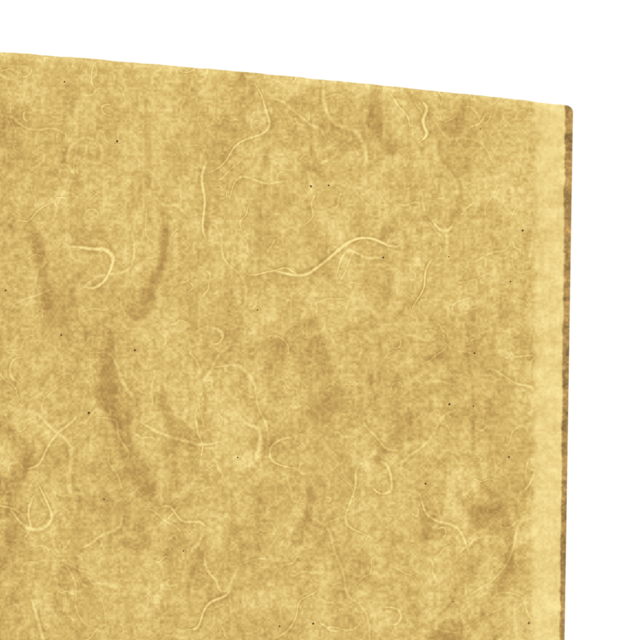
Reproduce this texture procedurally as a WebGL 2 fragment shader.

```glsl
#version 300 es
precision highp float;
// Corner of a matted yellow fibre wool board with a pale cut side, on white.
#define LUMP_SCALE vec2(25.0, 17.0)
#define LUMP_CONTRAST 0.80
#define GRAIN_CONTRAST 0.50
#define FIBRE_GAIN 0.56
#define SHADOW_GAIN 0.24
#define SPECK_CELLS 26.0
#define SHADE_COLOR vec3(0.690, 0.550, 0.305)
#define MID_COLOR vec3(0.845, 0.722, 0.422)
#define LIGHT_COLOR vec3(0.975, 0.895, 0.610)
#define BACKING_COLOR vec3(0.70, 0.56, 0.33)

uniform vec2 u_resolution;
out vec4 outColor;

float hash(vec2 p) {
  return fract(sin(dot(p, vec2(127.1, 311.7))) * 43758.5453);
}

float noise(vec2 p) {
  vec2 i = floor(p), f = fract(p);
  f = f * f * (3.0 - 2.0 * f);
  return mix(mix(hash(i), hash(i + vec2(1, 0)), f.x),
             mix(hash(i + vec2(0, 1)), hash(i + vec2(1, 1)), f.x), f.y);
}

float fbm(vec2 p) {
  float sum = 0.0, amp = 0.5;
  for (int i = 0; i < 4; i++) {
    sum += amp * noise(p);
    p = mat2(0.8, 0.6, -0.6, 0.8) * p * 2.05 + 7.3;
    amp *= 0.5;
  }
  return sum;
}

// Height of the felted surface
float relief(vec2 p) {
  vec2 warp = vec2(noise(p * 15.0), noise(p * 15.0 + 31.0)) - 0.5;
  return fbm((p + warp * 0.05) * LUMP_SCALE);
}

// Scattered curved strands: x = lit strand, y = soft shadow beside it
vec2 fibres(vec2 p, float cells, float width, float density, float seed) {
  vec2 warp = vec2(noise(p * 21.0 + seed), noise(p * 21.0 - seed)) - 0.5;
  vec2 g = (p + warp * 0.022) * cells, id = floor(g), result = vec2(0);
  float aa = 0.9 * cells / u_resolution.y;
  for (int j = -1; j <= 1; j++)
  for (int i = -1; i <= 1; i++) {
    vec2 cell = id + vec2(i, j), key = cell + seed;
    if (hash(key + 3.7) > density) continue;
    vec2 center = cell + 0.25 + 0.5 * vec2(hash(key), hash(key + 11.3));
    float angle = 6.2832 * hash(key + 23.9), c = cos(angle), s = sin(angle);
    vec2 q = mat2(c, -s, s, c) * (g - center);
    float bend = hash(key + 41.1) - 0.5, along, d;
    if (hash(key + 57.7) < 0.65) {
      // open wavy strand
      float x = q.x / mix(0.3, 0.72, hash(key + 61.3));
      float phase = 6.2832 * bend;
      float y = bend * 0.7 * (x * x - 0.4) + 0.05 * sin(5.0 * x + phase);
      float slope = 1.4 * bend * x + 0.25 * cos(5.0 * x + phase);
      along = abs(x);
      d = (q.y - y) * inversesqrt(1.0 + slope * slope);
    } else {
      // curled strand, part of a spiral
      float turn = atan(q.y, q.x);
      float radius = mix(0.12, 0.34, hash(key + 71.9)) * (1.0 + 0.16 * turn);
      along = abs(turn) / mix(1.1, 3.0, hash(key + 83.1));
      d = length(q * vec2(1.0, 1.25)) - radius;
    }
    float taper = 1.0 - smoothstep(0.55, 1.0, along);
    float w = width * cells * mix(0.5, 1.3, hash(key + 91.7)) * (0.4 + 0.6 * taper);
    float power = taper * mix(0.25, 1.0, pow(hash(key + 97.3), 1.6));
    float strand = 1.0 - smoothstep(w * 0.5 - aa, w * 1.3 + aa, abs(d));
    float shadow = exp(-pow((abs(d) - w * 1.4) / (w * 2.0), 2.0));
    result = max(result, power * vec2(strand, shadow));
  }
  return result;
}

// Sparse tiny dark dots
float specks(vec2 p) {
  vec2 g = p * SPECK_CELLS, id = floor(g);
  vec2 center = 0.2 + 0.6 * vec2(hash(id + 5.1), hash(id + 8.9));
  float radius = mix(0.012, 0.045, hash(id + 2.3)), aa = SPECK_CELLS / u_resolution.y;
  float spot = 1.0 - smoothstep(radius - aa, radius + aa, length(fract(g) - center));
  return spot * step(hash(id + 17.7), 0.04);
}

void main() {
  vec2 p = gl_FragCoord.xy / u_resolution;
  float px = 1.0 / u_resolution.y;

  // Board outline with a rounded corner
  float top = 0.919 - 0.075 * p.x - 0.022 * p.x * p.x + 0.0012 * (noise(p.xx * 45.0) - 0.5);
  float right = 0.882 + 0.016 * p.y;
  vec2 edge = vec2(p.x - right, p.y - top) + 0.010;
  float outline = length(max(edge, 0.0)) + min(max(edge.x, edge.y), 0.0) - 0.010;
  float board = 1.0 - smoothstep(-px, px, outline);

  // Side bands
  float rough = fbm(vec2(p.x * 45.0, p.y * 60.0)) - 0.47;
  float side = smoothstep(0.822, 0.840, p.x - 0.008 * p.y + 0.014 * rough);
  float backing = smoothstep(-px, px * 2.0, p.x - 0.874 - 0.010 * p.y - 0.005 * rough);

  // Felt relief, folds and fine grain
  float height = relief(p);
  float lit = height - relief(p + vec2(-0.006, 0.005));
  float fuzz = noise(p * 290.0) * 0.6 + noise(p * 150.0 + 9.0) * 0.4 - 0.5;
  float hairs = noise(p * vec2(70.0, 210.0)) + noise(p.yx * vec2(70.0, 210.0) + 4.0) - 1.0;
  float grain = fuzz + 0.30 * hairs;
  vec2 foldPos = p * vec2(17.0, 9.0) + 1.6 * vec2(noise(p * 13.0 + 5.0), noise(p * 13.0 + 60.0));
  float fold = smoothstep(0.75, 1.0, 1.0 - abs(2.0 * noise(foldPos) - 1.0));
  float tone = 0.545 + LUMP_CONTRAST * ((height - 0.47) * 0.55 - lit * 1.15);
  tone += GRAIN_CONTRAST * grain + 0.10 * (fbm(p * 5.0 + 3.0) - 0.47);
  tone -= 0.16 * fold * smoothstep(0.35, 0.75, noise(p * 9.0 + 20.0));
  tone -= 0.28 * smoothstep(0.78, 0.95, noise(foldPos * 1.3 + 50.0));

  // Strands from long and bold to short and faint
  vec2 strands = fibres(p, 4.5, 0.0026, 0.80, 1.0);
  strands = max(strands, 0.85 * fibres(p, 8.0, 0.0020, 0.80, 37.0));
  strands = max(strands, 0.60 * fibres(p, 14.0, 0.0017, 0.90, 73.0));
  strands = max(strands, 0.45 * fibres(p, 24.0, 0.0014, 0.95, 19.0));
  float face = 1.0 - 0.75 * side;
  tone += face * (FIBRE_GAIN * strands.x - SHADOW_GAIN * strands.y * (1.0 - strands.x));

  // Pale cut side and top rim
  tone = mix(tone, 0.87 + 0.45 * rough + 0.25 * grain, side * 0.88);
  tone += 0.14 * smoothstep(-0.016, -0.003, p.y - top);
  tone = clamp(tone, 0.0, 1.0);

  vec3 color = mix(SHADE_COLOR, MID_COLOR, min(tone * 2.0, 1.0));
  color = mix(color, LIGHT_COLOR, max(tone * 2.0 - 1.0, 0.0));
  color = mix(color, vec3(0.24, 0.18, 0.10), 0.8 * specks(p) * face);
  color = mix(color, BACKING_COLOR * (0.96 + 0.4 * grain + 0.4 * rough), backing);

  outColor = vec4(mix(vec3(1.0), color, board), 1.0);
}
```
